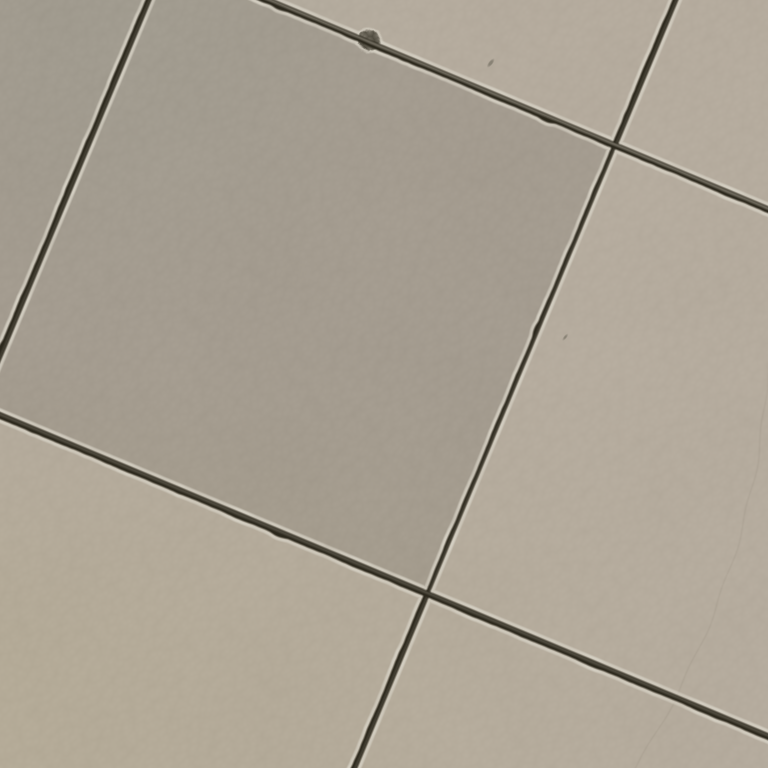
Write a Shadertoy shader that draws this texture.

```glsl
// Square stone floor tiles on a tilted grid, with dark grooves, pale worn rims and small chips.

const float PITCH = 0.633;                  // tile side
const vec2 CORNER = vec2(0.556, 0.2266);    // one grid crossing
const vec2 AXIS = vec2(0.9226, -0.3857);    // direction of the tile rows

const vec3 PALE_STONE = vec3(0.706, 0.669, 0.615);
const vec3 GREY_STONE = vec3(0.640, 0.608, 0.560);
const vec3 RIM = vec3(0.83, 0.81, 0.76);
const vec3 GROOVE = vec3(0.17, 0.155, 0.11);
const vec3 GROUT = vec3(0.46, 0.44, 0.39);

vec2 hash2(vec2 p) {
    vec3 a = fract(p.xyx * vec3(0.1031, 0.1030, 0.0973));
    a += dot(a, a.yzx + 33.33);
    return fract((a.xx + a.yz) * a.zy);
}

// Distance to the nearest scattered point, one per cell
float cellular(vec2 p) {
    vec2 cell = floor(p), f = fract(p);
    float nearest = 4.0;
    for (int y = -1; y <= 1; y++)
        for (int x = -1; x <= 1; x++) {
            vec2 o = vec2(x, y);
            vec2 r = o + hash2(cell + o) - f;
            nearest = min(nearest, dot(r, r));
        }
    return sqrt(nearest);
}

float layeredSines(vec2 p) {
    float sum = 0.0, amp = 0.5;
    for (int i = 0; i < 4; i++) {
        sum += amp * sin(p.x + 1.7 * sin(p.y)) * cos(p.y + 1.3 * sin(p.x));
        p = mat2(1.5, 1.1, -1.1, 1.5) * p + 2.3;
        amp *= 0.55;
    }
    return sum;
}

float band(float d, float halfWidth, float soft) {
    return 1.0 - smoothstep(halfWidth - soft, halfWidth + soft, abs(d));
}

// Stone face: tone by tile, soft blotches and slanted fine grain
vec3 stone(vec2 uv, vec2 tile) {
    float grey = float(tile.y == 0.0 && tile.x < 0.0);
    vec3 col = mix(PALE_STONE, GREY_STONE, grey);
    col += 0.006 * (hash2(tile + 17.0).x - 0.5);
    col.b -= 0.022 * (1.0 - uv.x) * smoothstep(0.6, 0.1, uv.y);
    col += vec3(-0.010, 0.0, 0.0) * smoothstep(0.5, 0.0, length(uv - vec2(0.15, 1.0)));
    col += 0.006 * layeredSines(uv * 11.0);
    vec2 slant = vec2(uv.x + uv.y, 1.6 * (uv.y - uv.x));
    col += 0.014 * (0.5 - cellular(slant * 42.0));
    return col + 0.008 * (0.5 - cellular(uv * 150.0));
}

// Ragged groove profile: x is the pale rim cover, y the groove cover, z the grout cover
vec3 seamCover(float d, float along, float seed, float halfWidth, float px) {
    float wear = layeredSines(vec2(along * 38.0, seed * 5.0 + 1.0));
    float nick = smoothstep(0.16, 0.02, cellular(vec2(along * 11.0, seed * 3.7 + 0.4)));
    d += 0.0005 * wear;
    float w = halfWidth * (1.0 + 0.15 * wear) + 0.002 * nick * step(d, 0.0);
    float soft = max(0.0019, 0.9 * px);
    float rim = band(abs(d) - w - 0.0026, 0.0021, soft) * (0.85 + 0.25 * wear);
    return vec3(rim, band(d, w, soft), band(d - 0.35 * w, 0.45 * w, soft));
}

// Broken edge with a pale outline and a rough grey bed
vec3 addChip(vec3 col, vec2 p, float radius, float px) {
    float r = length(p * vec2(1.0, 1.1)) + 0.002 * layeredSines(p * 190.0);
    float soft = max(0.002, px);
    col = mix(col, RIM, 0.7 * band(r - radius, 0.002, soft));
    vec3 bed = mix(GROUT, GROOVE, 0.6 * cellular(p * 130.0));
    return mix(col, bed, band(r, radius - 0.002, soft));
}

void mainImage(out vec4 fragColor, in vec2 fragCoord) {
    vec2 uv = fragCoord / iResolution.xy;
    float px = 1.0 / min(iResolution.x, iResolution.y);

    // Tilted grid coordinates
    vec2 p = uv - CORNER;
    vec2 q = vec2(dot(p, AXIS), dot(p, vec2(-AXIS.y, AXIS.x)));
    vec2 tile = floor(q / PITCH);
    vec2 seam = floor(q / PITCH + 0.5);
    vec2 d = q - seam * PITCH;

    vec3 col = stone(uv, tile);

    // Faint curved hairline and two specks
    float bend = 0.56 - uv.y;
    float hair = uv.x - 1.0 + 0.55 * bend * bend + 0.002 * sin(uv.y * 60.0);
    col -= 0.03 * band(hair, 0.001, max(0.002, px)) * smoothstep(0.0, 0.1, bend);
    for (int i = 0; i < 2; i++) {
        vec2 s = uv - vec2(0.639, 0.918) - float(i) * vec2(0.097, -0.357);
        float size = 0.0026 - 0.0008 * float(i);
        col = mix(col, GROUT, 0.7 * band(length(vec2(s.x - 0.6 * s.y, s.y * 0.6)), size, 0.0015));
    }

    // Both families of seams: rims below grooves, so that crossings stay open
    float narrow = float(tile.y == 0.0 && seam.x == 0.0);
    vec3 steep = seamCover(d.x, q.y, seam.x + 4.0, mix(0.0036, 0.0026, narrow), px);
    vec3 flatter = seamCover(d.y, q.x, seam.y + 9.0, 0.0040, px);
    col = mix(col, RIM, clamp(max(steep.x, flatter.x), 0.0, 1.0));
    col = addChip(col, q - vec2(-0.3475, PITCH + 0.003), 0.016, px);
    vec3 steepCore = mix(GROOVE, GROUT, 0.3 * steep.z);
    vec3 flatCore = mix(GROOVE, GROUT, (0.45 + 0.4 * seam.y) * flatter.z);
    col = mix(col, steepCore, steep.y);
    col = mix(col, flatCore, flatter.y);

    fragColor = vec4(clamp(col, 0.0, 1.0), 1.0);
}
```
